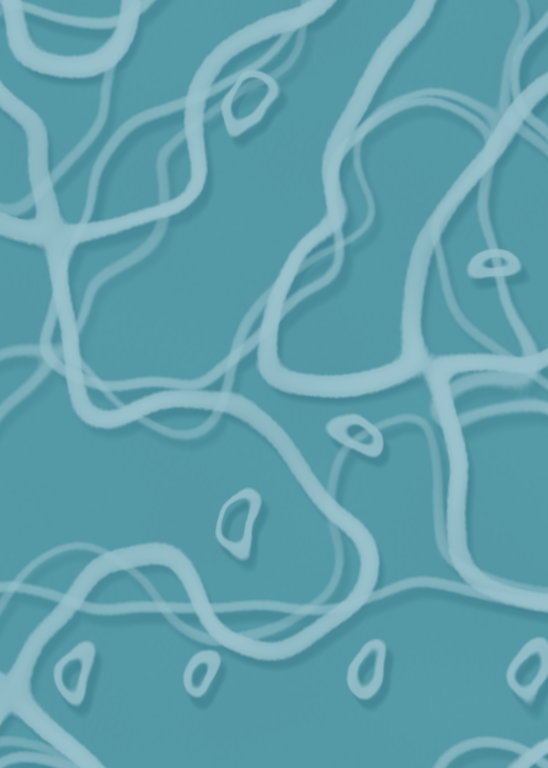
Reproduce this pattern procedurally as a Shadertoy shader.

```glsl
// Pale painted ribbons meandering over teal, with soft shadows and small islet rings

vec2 hash2(vec2 cell) {
    uvec2 k = uvec2(ivec2(cell)) * uvec2(1597334673u, 3812015801u);
    uint h = k.x ^ k.y;
    h = (h ^ (h >> 15)) * 2246822519u;
    h = (h ^ (h >> 13)) * 3266489917u;
    h ^= h >> 16;
    return vec2(h & 65535u, h >> 16) / 65535.0;
}

float corner(vec2 cell, vec2 offset) {
    float angle = 6.28318 * hash2(cell).x;
    return dot(vec2(cos(angle), sin(angle)), offset);
}

// Gradient noise, roughly -0.7 to 0.7
float noise(vec2 p) {
    vec2 i = floor(p), f = p - i;
    vec2 u = f * f * f * (f * (f * 6.0 - 15.0) + 10.0);
    vec2 e = vec2(1, 0);
    return mix(mix(corner(i, f), corner(i + e, f - e), u.x),
               mix(corner(i + e.yx, f - e.yx), corner(i + 1.0, f - 1.0), u.x), u.y);
}

// Height field: a shared part keeps the layers close, a private part lets them cross
float field(vec2 p, float layer) {
    p += 0.022 * vec2(noise(p * 8.0 + 31.0), noise(p * 8.0 + 67.0));
    vec2 turned = mat2(0.8, 0.6, -0.6, 0.8) * p;
    return noise(p * 3.5 + 5.3) + 0.65 * noise(turned * 4.4 + 17.7 * layer + 2.1) - 0.03;
}

// Approximate distance to the zero contour
float contourDistance(vec2 p, float layer) {
    float e = 0.002, h = field(p, layer);
    vec2 slope = vec2(field(p + vec2(e, 0), layer), field(p + vec2(0, e), layer)) - h;
    return abs(h) / length(vec2(length(slope) / e, 1.3));
}

// Distance to wobbly closed rings, placed away from the broad ribbons
float isletDistance(vec2 p) {
    float nearest = 1.0;
    vec2 home = floor(p / 0.19);
    for (int y = -1; y <= 1; y++)
    for (int x = -1; x <= 1; x++) {
        vec2 cell = home + vec2(x, y);
        vec2 rnd = hash2(cell + 211.0);
        vec2 center = (cell + 0.25 + 0.5 * rnd) * 0.19;
        if (abs(field(center, 0.0)) < 0.2 || rnd.x < 0.2) continue;
        float angle = 2.4 * rnd.y - 0.8;
        vec2 q = mat2(cos(angle), -sin(angle), sin(angle), cos(angle)) * (p - center);
        q.y = q.y * 1.7 + 9.0 * q.x * q.x;
        float radius = mix(0.018, 0.042, rnd.x) * (1.0 + 0.5 * noise(p * 24.0));
        nearest = min(nearest, abs(length(q) - radius) * 0.75);
    }
    return nearest;
}

float stroke(float d, float halfWidth, float blur) {
    return 1.0 - smoothstep(halfWidth - blur, halfWidth + blur, d);
}

void mainImage(out vec4 fragColor, in vec2 fragCoord) {
    vec2 p = fragCoord / iResolution.y;
    vec2 lit = p + vec2(-0.008, 0.013);
    float pixel = 1.0 / iResolution.y;
    vec3 teal = vec3(0.33, 0.60, 0.65);
    vec3 shade = vec3(0.25, 0.51, 0.57);
    vec3 foam = vec3(0.60, 0.76, 0.80);

    // Faint mottling and a bristle texture
    float bristle = noise(p * vec2(170.0, 110.0));
    vec3 color = teal * (1.0 + 0.015 * noise(p * 6.0) + 0.008 * bristle);

    // Shadows fall to the lower right and come and go
    float shadow = 0.0;
    for (int i = 0; i < 3; i++) {
        float layer = float(i);
        float amount = 0.85 - 0.17 * layer;
        shadow = max(shadow, amount * stroke(contourDistance(lit, layer), 0.010 - 0.002 * layer, 0.006));
    }
    shadow *= 0.8 + 0.6 * noise(p * 4.0 + 91.0);
    shadow = max(shadow, 0.75 * stroke(isletDistance(lit), 0.007, 0.005));
    color = mix(color, shade, clamp(shadow, 0.0, 1.0));

    // Ribbons, from thin and translucent to broad and opaque
    float blur = 0.0022 + 0.5 * pixel;
    for (int i = 2; i >= 0; i--) {
        float layer = float(i);
        float swell = 1.0 + 0.55 * noise(p * 5.0 + 43.0 * layer + 8.0) + 0.1 * bristle;
        float halfWidth = (i == 0 ? 0.0115 : 0.0068 - 0.0005 * layer) * swell;
        float opacity = (i == 0 ? 0.93 : 0.85 - 0.18 * layer) + 0.3 * noise(p * 4.5 + 29.0 * layer);
        float d = contourDistance(p, layer);
        float core = 0.88 + 0.12 * stroke(d, halfWidth * 0.6, halfWidth * 0.4);
        color = mix(color, foam, clamp(opacity, 0.0, 1.0) * core * stroke(d, halfWidth, blur));
    }

    // Islet rings
    float ringWidth = 0.0062 * (1.0 + 0.5 * noise(p * 16.0) + 0.1 * bristle);
    color = mix(color, foam, 0.85 * stroke(isletDistance(p), ringWidth, blur));

    fragColor = vec4(color, 1.0);
}
```
